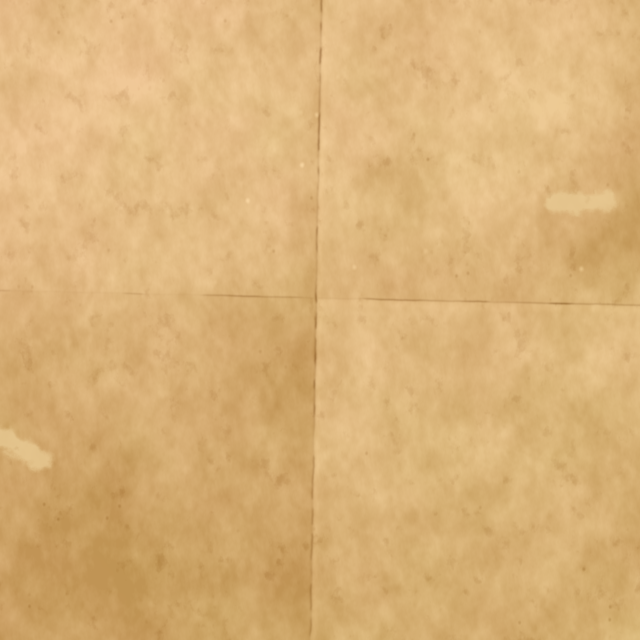
This texture is drawn by a Shadertoy shader. Its source:

```glsl
// Aged tan kraft paper with two crossing fold creases, soft mottling and pale scuffs.

float hash(vec2 p) {
    return fract(sin(dot(p, vec2(127.1, 311.7))) * 43758.5453);
}

float noise(vec2 p) {
    vec2 i = floor(p), f = fract(p);
    f = f * f * (3.0 - 2.0 * f);
    return mix(mix(hash(i), hash(i + vec2(1, 0)), f.x),
               mix(hash(i + vec2(0, 1)), hash(i + vec2(1, 1)), f.x), f.y);
}

// Layered noise, centred on zero
float fbm(vec2 p) {
    float sum = 0.0, amp = 0.5;
    for (int i = 0; i < 4; i++) {
        sum += amp * (noise(p) - 0.5);
        p = mat2(1.6, 1.2, -1.2, 1.6) * p + 17.3;
        amp *= 0.55;
    }
    return sum;
}

float blob(vec2 p, vec2 centre, vec2 radius) {
    vec2 d = (p - centre) / radius;
    return exp(-dot(d, d));
}

// Pale worn stroke between two points, with a ragged soft edge
float scuff(vec2 p, vec2 a, vec2 b, float radius) {
    vec2 ab = b - a;
    float h = clamp(dot(p - a, ab) / dot(ab, ab), 0.0, 1.0);
    float d = length(p - a - ab * h) + 0.02 * fbm(p * 60.0);
    return 1.0 - smoothstep(radius - 0.008, radius + 0.006, d);
}

// Sparse soft specks, one candidate per cell, each of its own strength
float specks(vec2 p, float cells, float share, float seed) {
    vec2 id = floor(p * cells);
    vec2 centre = 0.3 + 0.4 * vec2(hash(id + seed), hash(id + seed + 5.7));
    float d = length((fract(p * cells) - centre) * vec2(1.0, 0.8));
    return step(hash(id + seed + 9.1), share) * hash(id + seed + 3.3) * (1.0 - smoothstep(0.0, 0.2, d));
}

void mainImage(out vec4 fragColor, in vec2 fragCoord) {
    vec2 uv = fragCoord / iResolution.xy;

    // Signed distances to the nearly straight creases
    float foldX = uv.x - mix(0.485, 0.502, uv.y) - 0.003 * fbm(vec2(uv.y * 40.0, 3.0));
    float foldY = uv.y - mix(0.546, 0.523, uv.x) - 0.002 * fbm(vec2(uv.x * 35.0, 8.0));
    float right = smoothstep(-0.003, 0.003, foldX);
    float above = smoothstep(-0.004, 0.004, foldY);

    // Broad light and shade of the four panels
    float tone = 0.41 + 0.34 * smoothstep(0.05, 0.85, uv.y);
    tone += 0.09 * right * (1.0 - above) - 0.05 * (1.0 - right) * (1.0 - above);
    tone += 0.16 * right * exp(-abs(foldX) * 11.0) * smoothstep(0.15, 0.55, uv.y) * (1.0 - 0.6 * uv.y);
    tone -= 0.11 * (1.0 - right) * exp(-abs(foldX) * 18.0);
    tone -= 0.28 * blob(uv, vec2(0.17, 0.14), vec2(0.16, 0.18));
    tone -= 0.36 * blob(uv, vec2(0.97, 0.62), vec2(0.10, 0.08));
    tone -= 0.32 * blob(uv, vec2(1.01, 0.88), vec2(0.07, 0.25));
    tone -= 0.20 * blob(uv, vec2(0.43, 0.41), vec2(0.08, 0.10));
    tone -= 0.12 * blob(uv, vec2(0.64, 0.72), vec2(0.05, 0.05));
    tone += 0.12 * blob(uv, vec2(0.86, 0.86), vec2(0.12, 0.06));
    tone += 0.12 * blob(uv, vec2(0.22, 0.82), vec2(0.24, 0.18));

    // Cloudy mottling, upright fibres and fine grain
    tone += 0.34 * fbm(uv * 7.0) + 0.54 * fbm(uv * vec2(28.0, 22.0) + 40.0);
    tone += 0.34 * fbm(uv * vec2(85.0, 52.0) + 80.0);
    vec3 paper = mix(vec3(0.755, 0.58, 0.335), vec3(0.93, 0.79, 0.58), clamp(tone, 0.0, 1.0));

    // Pinker at the upper left, yellower toward the bottom
    float warmth = (uv.y - 0.5) * 0.7 + (0.5 - uv.x) * 0.4 + 1.1 * fbm(uv * 9.0 + 60.0);
    paper += warmth * vec3(0.018, -0.006, 0.020);

    // Thin broken crease lines with a faint lit lip
    float wearX = 0.25 + 0.75 * smoothstep(0.2, 0.8, noise(vec2(uv.y * 75.0, 1.0)));
    wearX *= 0.55 + 0.45 * smoothstep(0.25, 0.45, uv.y);
    float wearY = 0.12 + 0.5 * smoothstep(0.5, 0.85, noise(vec2(uv.x * 24.0, 5.0)));
    wearY = wearY * (0.5 + 0.5 * smoothstep(0.3, 0.4, uv.x)) + 0.3 * smoothstep(0.74, 0.84, uv.x);
    float lineX = exp(-pow(foldX / 0.0021, 2.0)) * wearX;
    float lineY = exp(-pow(foldY / 0.0019, 2.0)) * wearY;
    paper -= vec3(0.17, 0.185, 0.17) * max(lineX, lineY);
    paper += 0.016 * exp(-pow((foldX - 0.006) / 0.004, 2.0));
    paper += 0.012 * exp(-pow((foldY + 0.008) / 0.006, 2.0)) * right;

    // Pale scuffs
    float worn = scuff(uv, vec2(0.865, 0.680), vec2(0.948, 0.685), 0.015);
    worn = max(worn, scuff(uv, vec2(-0.02, 0.328), vec2(0.064, 0.281), 0.017));
    paper = mix(paper, vec3(0.91, 0.79, 0.575), 0.8 * worn);

    // Faint irregular blots, a few dark flecks and rare bright ones
    paper -= vec3(0.05, 0.06, 0.06) * smoothstep(0.12, 0.38, fbm(uv * vec2(48.0, 40.0) + 130.0));
    paper -= vec3(0.08, 0.09, 0.09) * specks(uv, 50.0, 0.025, 2.0);
    paper += vec3(0.09, 0.11, 0.12) * specks(uv, 37.0, 0.006, 31.0);

    fragColor = vec4(clamp(paper, 0.0, 1.0), 1.0);
}
```
